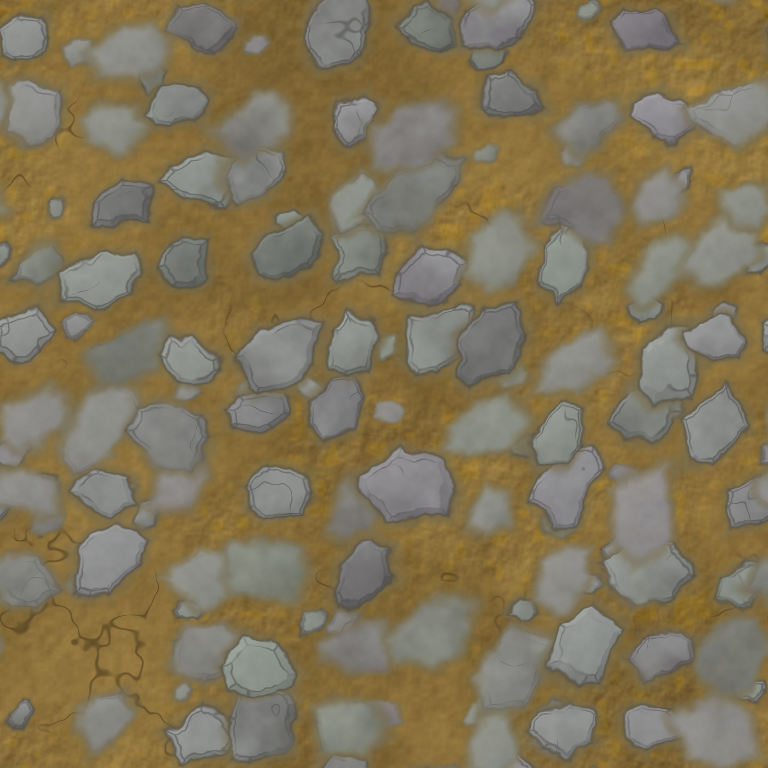
This texture is drawn by a three.js fragment shader. Its source:

```glsl
varying vec2 vUv;

float hash(vec2 p) {
  vec3 q = fract(p.xyx * 0.1031);
  q += dot(q, q.yzx + 33.33);
  return fract((q.x + q.y) * q.z);
}

// Value noise that wraps after count cells
float noise(vec2 uv, float count) {
  vec2 p = uv * count;
  vec2 i = floor(p);
  vec2 f = fract(p);
  f = f * f * (3.0 - 2.0 * f);
  vec2 a = mod(i, count) + count;
  vec2 b = mod(i + 1.0, count) + count;
  return mix(mix(hash(a), hash(vec2(b.x, a.y)), f.x),
             mix(hash(vec2(a.x, b.y)), hash(b), f.x), f.y);
}

float fbm(vec2 uv, float count) {
  float sum = 0.0;
  float weight = 0.533;
  for (int i = 0; i < 4; i++) {
    sum += weight * noise(uv, count);
    count *= 2.0;
    weight *= 0.5;
  }
  return sum;
}

float line(float d, float width) {
  return 1.0 - smoothstep(0.0, width, abs(d));
}

vec3 earth(vec2 uv) {
  float broad = fbm(uv + 0.13, 4.0);
  float patches = fbm(uv + 0.37, 13.0);
  vec3 color = mix(vec3(0.475, 0.38, 0.195), vec3(0.575, 0.465, 0.245),
                   smoothstep(0.28, 0.72, 0.6 * broad + 0.4 * patches));

  // Crumbly relief lit from the upper left, rougher in patches
  float relief = fbm(uv, 45.0) - fbm(uv + vec2(-0.003, 0.004), 45.0);
  float rough = smoothstep(0.4, 0.65, fbm(uv + 0.71, 7.0));
  color += relief * mix(0.07, 0.26, rough) * vec3(1.0, 0.9, 0.55);
  color += (fbm(uv, 90.0) - 0.5) * vec3(0.08, 0.07, 0.04);
  color += vec3(0.05, 0.03, -0.04) * rough * smoothstep(0.6, 0.8, noise(uv, 60.0));

  // Short broken cracks
  float crack = line(fbm(uv + 0.53, 9.0) - 0.5, 0.014);
  crack *= smoothstep(0.53, 0.68, fbm(uv + 0.29, 8.0));
  return mix(color, vec3(0.31, 0.24, 0.13), 0.65 * crack);
}

// Scatters bevelled polygons, at most one in each cell of a jittered grid
void addStones(vec2 uv, float count, float density, inout vec3 color) {
  vec2 home = floor(uv * count);
  vec2 warp = vec2(fbm(uv, count * 3.0), fbm(uv + 0.43, count * 3.0)) - 0.5;
  float mottle = fbm(uv + 0.19, 14.0);
  float grain = fbm(uv, 64.0) - 0.5;
  float wear = fbm(uv + 0.61, 18.0);

  for (int y = -1; y <= 1; y++) {
    for (int x = -1; x <= 1; x++) {
      vec2 cell = home + vec2(x, y);
      vec2 id = mod(cell, count) + count * 7.0;
      if (hash(id) > density) continue;
      vec2 jitter = vec2(hash(id + 31.0), hash(id + 57.0)) - 0.5;
      vec2 p = uv * count - cell - 0.5 - 0.5 * jitter + 0.22 * warp;
      float turn = 0.45 + 1.5 * (hash(id + 83.0) - 0.5);
      vec2 axis = vec2(cos(turn), sin(turn));
      vec2 side = vec2(-axis.y, axis.x);
      vec2 q = vec2(dot(p, axis) * 0.83, dot(p, side) * 1.17);
      vec2 light = -0.5 * axis.x * vec2(1, 0) + 0.8 * axis.y * vec2(1, 0)
                 + vec2(0, 0.5 * axis.y + 0.8 * axis.x);
      float radius = mix(0.26, 0.48, hash(id + 109.0));

      // The two nearest sides give the outline and the facet ridges
      float nearest = -9.0;
      float second = -9.0;
      vec2 normal = vec2(0.0);
      for (int k = 0; k < 7; k++) {
        vec2 key = id + vec2(150.0 + 40.0 * float(k), 23.0);
        float angle = (float(k) + 0.7 * hash(key)) * 6.28319 / 7.0;
        vec2 dir = vec2(cos(angle), sin(angle));
        float h = dot(q, dir) - radius * mix(0.8, 1.12, hash(key + 61.0));
        second = max(second, min(h, nearest));
        if (h > nearest) normal = dir;
        nearest = max(nearest, h);
      }
      float d = nearest / count;
      float bevel = radius * mix(0.1, 0.25, hash(id + 139.0)) / count;
      float crisp = smoothstep(0.2, 0.65, hash(id + 171.0) + 0.6 * (wear - 0.5));

      // Dusty halo and contact shade on the earth
      float halo = 1.0 - smoothstep(0.0, 0.17 / count, d + 0.012 * (wear - 0.5));
      color = mix(color, vec3(0.465, 0.425, 0.31), 0.75 * halo);
      color *= 1.0 - 0.1 * crisp * (1.0 - smoothstep(0.0, 0.006, d));

      // Stone face with tint, mottling and lit rim facets
      float tone = 0.55 * hash(id + 203.0) + 0.9 * (mottle - 0.2);
      vec3 face = mix(vec3(0.445, 0.445, 0.44), vec3(0.56, 0.57, 0.56), smoothstep(0.1, 0.75, tone));
      face += (hash(id + 229.0) - 0.5) * vec3(0.018, -0.02, 0.03);
      face += 0.06 * grain + 0.03 * dot(q, light) / radius;
      float rim = smoothstep(-bevel - 0.001, -bevel + 0.001, d);
      face += rim * crisp * (0.05 * dot(normal, light) - 0.02);

      // Worn ink-like edges
      float ridge = rim * line((nearest - second) / count, 0.0025);
      float inner = line(d + bevel, 0.0022);
      float fissure = line(fbm(uv + 0.83, 8.0) - 0.5, 0.007) * smoothstep(0.5, 0.65, wear);
      float ink = max(max(ridge, inner) * smoothstep(0.36, 0.6, wear), fissure);
      face = mix(face, vec3(0.31, 0.30, 0.30), 0.55 * crisp * ink);

      float blur = mix(0.1 / count, 0.0018, crisp);
      float cover = 1.0 - smoothstep(-blur, blur, d);
      color = mix(color, face, cover * mix(0.88, 1.0, crisp));
      color = mix(color, vec3(0.31, 0.29, 0.26), 0.5 * crisp * line(d, 0.0028));
    }
  }
}

void main() {
  vec3 color = earth(vUv);
  addStones(vUv, 23.0, 0.13, color);
  addStones(vUv, 10.0, 0.8, color);
  gl_FragColor = vec4(color, 1.0);
}
```
